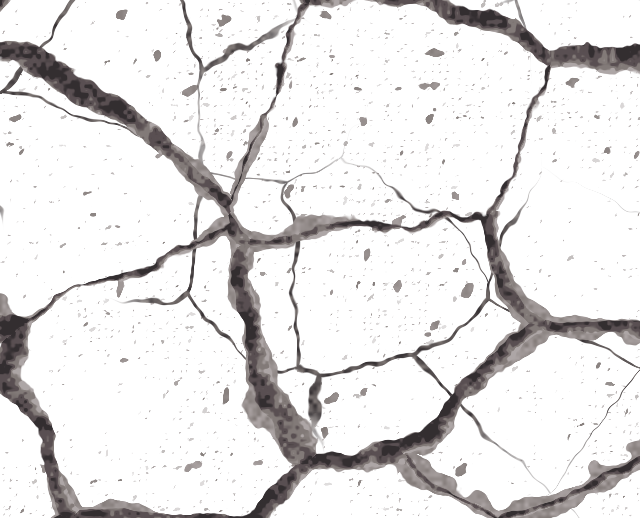
Give the GLSL for this texture, as a Shadertoy shader.

```glsl
// Dry cracked ground on white: warped Voronoi borders form the wide fissures,
// a second, partly faded Voronoi net forms the hairlines, and layers of
// ragged, slanted flecks are scattered over the plates.

const vec3 WHITE = vec3(1.0);
const vec3 PALE  = vec3(0.88, 0.87, 0.87);
const vec3 LIGHT = vec3(0.68, 0.65, 0.65);
const vec3 GREY  = vec3(0.51, 0.48, 0.47);
const vec3 DARK  = vec3(0.35, 0.31, 0.32);
const vec3 DEEP  = vec3(0.20, 0.18, 0.19);
const vec2 LIGHT_DIR = vec2(-0.75, 0.66);

float hash(vec2 p) {
    vec3 q = fract(p.xyx * 0.1031);
    q += dot(q, q.yzx + 33.33);
    return fract((q.x + q.y) * q.z);
}

vec2 hash2(vec2 p) {
    return vec2(hash(p), hash(p + 71.7));
}

float noise(vec2 p) {
    vec2 i = floor(p), f = fract(p);
    f = f * f * (3.0 - 2.0 * f);
    return mix(mix(hash(i), hash(i + vec2(1, 0)), f.x),
               mix(hash(i + vec2(0, 1)), hash(i + vec2(1, 1)), f.x), f.y);
}

vec2 wobble(vec2 p, float frequency, float amount) {
    vec2 q = p * frequency;
    return amount * (vec2(noise(q + 3.1), noise(q + 57.4)) - 0.5);
}

vec2 cellPoint(vec2 id, float seed) {
    return 0.1 + 0.8 * hash2(id + seed);
}

// Nearest Voronoi border: x = distance, y = half width, z = lit side
vec3 cracks(vec2 p, float scale, float seed, float thin, float wide) {
    p *= scale;
    vec2 cell = floor(p), f = fract(p), nearest = vec2(0), home = vec2(0);
    float closest = 1e3;
    for (int y = -1; y <= 1; y++)
    for (int x = -1; x <= 1; x++) {
        vec2 o = vec2(x, y), r = o + cellPoint(cell + o, seed) - f;
        if (dot(r, r) < closest) {
            closest = dot(r, r);
            nearest = r;
            home = o;
        }
    }
    vec3 border = vec3(1e3, 0.0, 0.0);
    for (int y = -2; y <= 2; y++)
    for (int x = -2; x <= 2; x++) {
        vec2 o = home + vec2(x, y), r = o + cellPoint(cell + o, seed) - f;
        vec2 gap = r - nearest;
        if (dot(gap, gap) < 1e-4) continue;
        vec2 normal = normalize(gap);
        float d = dot(0.5 * (r + nearest), normal) / scale;
        float pick = hash(2.0 * cell + o + home + seed + 19.0);
        float w = mix(thin, wide, smoothstep(0.05, 0.6, pick));
        if (d - w < border.x - border.y)
            border = vec3(d, w, dot(normal, LIGHT_DIR));
    }
    return border;
}

vec3 crackColour(float t) {
    vec3 c = mix(DEEP, DARK, smoothstep(0.27, 0.43, t));
    c = mix(c, GREY, smoothstep(0.52, 0.68, t));
    return mix(c, LIGHT, smoothstep(0.77, 0.93, t));
}

// One layer of slanted flecks: x = coverage, y = random tone
vec2 flecks(vec2 p, float scale, float chance, float px) {
    vec2 q = p * scale, id = floor(q);
    vec2 local = fract(q) - mix(vec2(0.35), vec2(0.65), hash2(id + 5.0));
    float angle = 0.6 + 1.6 * (hash(id + 11.0) - 0.5);
    float c = cos(angle), s = sin(angle);
    local = vec2(c * local.x + s * local.y, 2.2 * (c * local.y - s * local.x));
    float size = mix(0.08, 0.26, pow(hash(id + 23.0), 1.6));
    float edge = size * (0.25 + 1.5 * noise(q * 7.0)) - length(local);
    float present = step(hash(id + 37.0), chance);
    return vec2(present * smoothstep(-px, px, edge / scale), hash(id + 41.0));
}

void mainImage(out vec4 fragColor, in vec2 fragCoord) {
    vec2 p = fragCoord / iResolution.y;
    float px = 0.8 / iResolution.y;
    vec2 bent = p + wobble(p, 3.5, 0.13) + wobble(p, 11.0, 0.04)
                  + wobble(p, 32.0, 0.013);
    float grain = noise(p * 120.0), lumps = noise(p * 28.0);
    vec3 colour = WHITE;

    // Flecks, gathered in loose clusters
    float cluster = smoothstep(0.25, 0.8, noise(p * 5.0 + 8.0));
    vec2 tiny = flecks(p, 76.0, 0.10 + 0.3 * cluster, px);
    vec2 small = flecks(p + 3.7, 37.0, 0.12 + 0.4 * cluster, px);
    vec2 large = flecks(p + 9.2, 15.0, 0.08 + 0.4 * cluster, px);
    colour = mix(colour, mix(PALE, LIGHT, tiny.y), tiny.x);
    colour = mix(colour, mix(PALE, GREY, small.y * small.y), small.x);
    colour = mix(colour, mix(GREY, LIGHT, 0.6 * large.y + 0.4 * grain), large.x);

    // Hairline cracks that taper and fade out
    vec3 hair = cracks(bent + wobble(p, 60.0, 0.006), 3.1, 13.0, 0.002, 0.0045);
    float gate = smoothstep(0.5, 0.68, noise(p * 2.6 + 21.0));
    float hairEdge = hair.y * (0.5 + lumps) * gate - hair.x;
    colour = mix(colour, mix(DEEP, GREY, grain), gate * smoothstep(-px, px, hairEdge));

    // Wide fissures with crumbled grey rims and one shaded wall
    vec3 crack = cracks(bent, 2.15, 4.0, 0.004, 0.019);
    float ragged = 0.007 * (noise(p * 75.0) - 0.5) + 0.003 * (grain - 0.5);
    float edge = crack.y * (0.65 + 0.7 * noise(p * 8.0)) - crack.x + ragged;
    float crumble = smoothstep(0.5, 0.85, noise(p * 4.5 + 31.0));
    float rim = edge + 0.04 * crumble * lumps - 0.002;
    colour = mix(colour, mix(GREY, LIGHT, grain), smoothstep(-px, px, rim));
    float across = crack.x / crack.y;
    float tone = 0.42 + 0.35 * crack.z * min(across, 1.3) + 0.22 * across * across
               + 0.55 * (lumps - 0.5) + 0.5 * (grain - 0.5);
    colour = mix(colour, crackColour(tone), smoothstep(-px, px, edge));

    fragColor = vec4(colour, 1.0);
}
```
